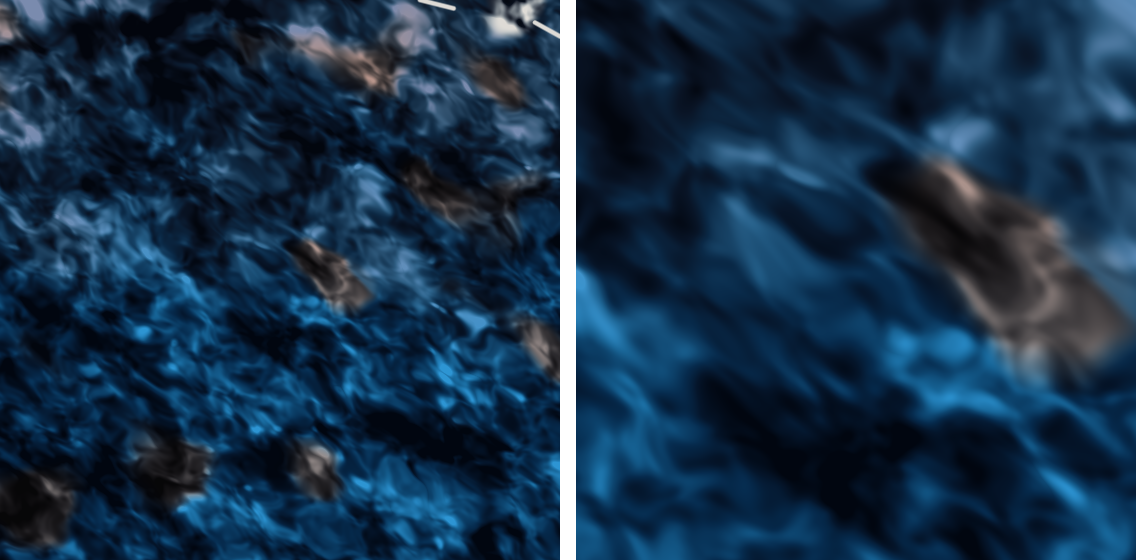
Left, the full canvas; right, a detail of the centre.
This texture is drawn by a three.js fragment shader. Its source:

```glsl
#define ABYSS vec3(0.006, 0.022, 0.055)
#define SHADOW vec3(0.03, 0.08, 0.15)
#define DEEP_BLUE vec3(0.04, 0.16, 0.27)
#define MID_BLUE vec3(0.09, 0.26, 0.39)
#define PALE_BLUE vec3(0.16, 0.38, 0.53)
#define GLINT vec3(0.32, 0.56, 0.74)
#define SUNLIT vec3(0.87, 0.86, 0.84)
#define RUST vec3(1.45, 1.08, 0.9)
#define GRAIN_DIR vec2(0.8, -0.6)
#define GRAIN_STRETCH 1.6
#define FLECK_SCALE 36.0
#define LICHEN_SCALE 9.0

varying vec2 vUv;

float hash(vec2 p) {
  p = fract(p * vec2(0.1031, 0.1137));
  p += dot(p, p.yx + 33.33);
  return fract((p.x + p.y) * p.x * 7.13);
}

vec2 hash2(vec2 p) {
  return vec2(hash(p + 17.0), hash(p + 71.0));
}

float noise(vec2 p) {
  vec2 i = floor(p);
  vec2 f = fract(p);
  f = f * f * (3.0 - 2.0 * f);
  vec2 e = vec2(1.0, 0.0);
  return mix(mix(hash(i), hash(i + e), f.x),
             mix(hash(i + e.yx), hash(i + e.xx), f.x), f.y);
}

// Noise centred on zero with roughly unit deviation
float unitNoise(vec2 p) {
  return (noise(p + 50.0) - 0.5) / 0.214;
}

float span(float a, float b, float x) {
  return clamp((x - a) / (b - a), 0.0, 1.0);
}

// Scattered cellular blobs; softness 1 fades from the centre
float blobs(vec2 p, float density, float softness) {
  vec2 cell = floor(p);
  float cover = 0.0;
  for (int y = -1; y <= 1; y++) {
    for (int x = -1; x <= 1; x++) {
      vec2 id = cell + vec2(float(x), float(y)) + 100.0;
      float size = 0.3 + 0.4 * hash(id + 5.0);
      float d = length(p + 100.0 - id - hash2(id));
      float blob = 1.0 - smoothstep(size * (1.0 - softness), size, d);
      cover = max(cover, blob * step(hash(id + 31.0), density));
    }
  }
  return cover;
}

float crevice(float d, float width) {
  return exp(-d * d / (width * width));
}

float segment(vec2 p, vec2 a, vec2 b) {
  vec2 ab = b - a;
  return length(p - a - ab * clamp(dot(p - a, ab) / dot(ab, ab), 0.0, 1.0));
}

// Tone to colour, from crevice black to glint
vec3 rockRamp(float tone) {
  vec3 c = mix(ABYSS, SHADOW, span(-2.0, -0.95, tone));
  c = mix(c, DEEP_BLUE, span(-0.95, -0.08, tone));
  c = mix(c, MID_BLUE, span(-0.08, 0.64, tone));
  c = mix(c, PALE_BLUE, span(0.64, 1.28, tone));
  return mix(c, GLINT, span(1.28, 2.3, tone));
}

void main() {
  // Slanted, stretched grain space with a ragged warp
  vec2 uv = vUv;
  vec2 across = vec2(-GRAIN_DIR.y, GRAIN_DIR.x);
  vec2 q = vec2(dot(uv, GRAIN_DIR) / GRAIN_STRETCH, dot(uv, across));
  vec2 ragged = vec2(noise(q * 45.0 + 9.0), noise(q * 45.0 + 63.0)) - 0.5;
  vec2 wander = vec2(noise(q * 14.0 + 21.0), noise(q * 14.0 + 87.0)) - 0.5;
  q += wander * 0.03 + ragged * 0.014;

  // Layered grain
  float coarse = unitNoise(q * 6.0);
  float clump = unitNoise(q * 14.0 + 13.0);
  float tone = 0.28 * coarse + 0.38 * clump - 0.3;
  tone += 0.55 * unitNoise(q * 34.0 + 29.0);
  tone += 0.42 * unitNoise(q * 68.0 + 41.0);
  tone += 0.22 * unitNoise(q * 125.0 + 3.0);

  // Bright flecks gather in clumps, lichen plates sit to the right
  float gather = smoothstep(-0.9, 0.9, clump + 0.5 * coarse);
  tone += 1.3 * gather * blobs(q * FLECK_SCALE, 0.36, 0.8);
  float plate = blobs(q * LICHEN_SCALE + 4.0, 0.24, 0.25);
  plate *= smoothstep(0.25, 0.6, uv.x) * (1.0 - smoothstep(0.68, 0.78, uv.y));
  tone = mix(tone, 0.95 + 0.4 * tone, 0.75 * plate);

  // Pale top, ledge and dark crevices
  vec2 edge = uv + wander * 0.045 + ragged * 0.015;
  float ledge = edge.y - 0.935 - 0.17 * edge.x;
  float fault = edge.y - 0.1 - 0.17 * edge.x - 0.025 * sin(edge.x * 13.0);
  tone += 0.55 * smoothstep(0.7, 0.95, uv.y);
  tone += 0.6 * smoothstep(0.0, 0.02, ledge);
  tone -= 1.9 * crevice(ledge + 0.02, 0.022);
  tone -= 1.3 * crevice(fault, 0.035);
  tone += 0.5 * crevice(fault + 0.09, 0.05) * smoothstep(0.2, 0.35, uv.x);
  tone -= 0.9 * crevice(edge.x - 0.87, 0.018) * (1.0 - smoothstep(0.12, 0.24, uv.y));
  tone -= 0.6 * crevice(edge.y - 0.94 + 0.3 * edge.x, 0.04) * smoothstep(0.3, 0.5, uv.x);

  // Cyan below, lilac grey above, rust in patches
  float height = smoothstep(0.4, 0.85, uv.y + 0.08 * coarse);
  vec3 color = rockRamp(tone);
  color *= mix(vec3(0.55, 1.04, 1.12), vec3(1.5, 0.97, 0.92), height);
  float rust = smoothstep(0.8, 1.7, unitNoise(q * 9.0 + 77.0) + 0.3 * clump);
  float luma = dot(color, vec3(0.3, 0.5, 0.2));
  color = mix(color, luma * RUST, 0.75 * rust * (1.0 - 0.7 * plate));

  // Sunlit corner with dry stems
  vec2 corner = (edge - vec2(0.92, 0.985)) / vec2(0.065, 0.055);
  float sun = 1.0 - smoothstep(0.65, 1.1, length(corner));
  float stems = min(segment(uv, vec2(0.75, 1.0), vec2(0.81, 0.985)),
                    segment(uv, vec2(0.955, 0.96), vec2(1.0, 0.935)));
  sun *= span(-1.3, 0.5, tone);
  sun = max(sun, 1.0 - smoothstep(0.002, 0.006, stems));
  color = mix(color, SUNLIT, sun);

  gl_FragColor = vec4(color, 1.0);
}
```
